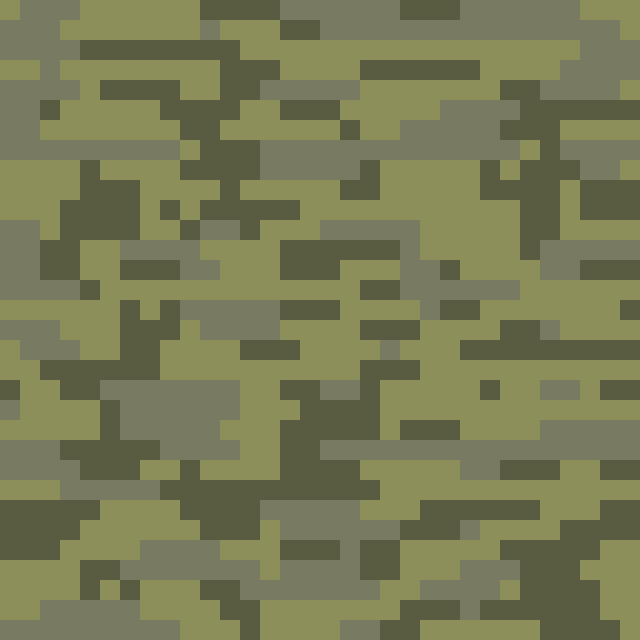
This pattern is drawn by a Shadertoy shader. Its source:

```glsl
// Digital camouflage: square cells in olive, moss and grey, drawn out into horizontal bars.

// Integer hash of a lattice point, result in 0..1.
float hash(vec2 p) {
    uvec2 q = uvec2(ivec2(p)) * uvec2(1597u, 3571u);
    uint h = (q.x ^ (q.y << 8)) * 0x9E3779B1u;
    h = (h ^ (h >> 15)) * 0x85EBCA6Bu;
    h = (h ^ (h >> 13)) * 0xC2B2AE35u;
    h ^= h >> 16;
    return float(h >> 8) / 16777216.0;
}

// Slope at one lattice corner, projected on the offset from that corner.
float cornerSlope(vec2 corner, vec2 offset) {
    float angle = 6.2831853 * hash(corner);
    return dot(vec2(cos(angle), sin(angle)), offset);
}

float gradientNoise(vec2 p) {
    vec2 i = floor(p), f = fract(p), e = vec2(1.0, 0.0);
    vec2 w = f * f * f * (f * (f * 6.0 - 15.0) + 10.0);
    return mix(mix(cornerSlope(i, f), cornerSlope(i + e, f - e), w.x),
               mix(cornerSlope(i + e.yx, f - e.yx), cornerSlope(i + 1.0, f - 1.0), w.x), w.y);
}

vec3 camouflage(vec2 cell) {
    const vec3 moss = vec3(0.55, 0.56, 0.35);
    const vec3 olive = vec3(0.35, 0.36, 0.25);
    const vec3 grey = vec3(0.47, 0.48, 0.38);

    // Broad patches of grey lie over thinner, more ragged bars of olive.
    float patches = gradientNoise(cell * vec2(0.143, 0.47) + vec2(20.37, 50.21));
    float bars = gradientNoise(cell * vec2(0.19, 0.73) + vec2(110.43, 80.17));
    bars += 0.22 * (hash(cell + 300.0) - 0.5);

    if (patches > 0.14) return grey;
    return bars > 0.04 ? olive : moss;
}

void mainImage(out vec4 fragColor, in vec2 fragCoord) {
    // Four samples inside each pixel smooth the cell edges.
    vec3 color = vec3(0.0);
    for (int k = 0; k < 4; k++) {
        vec2 shift = 0.5 * vec2(k & 1, k >> 1) - 0.25;
        vec2 grid = 32.0 * (fragCoord + shift) / iResolution.y;
        color += 0.25 * camouflage(floor(grid));
    }
    fragColor = vec4(color, 1.0);
}
```
